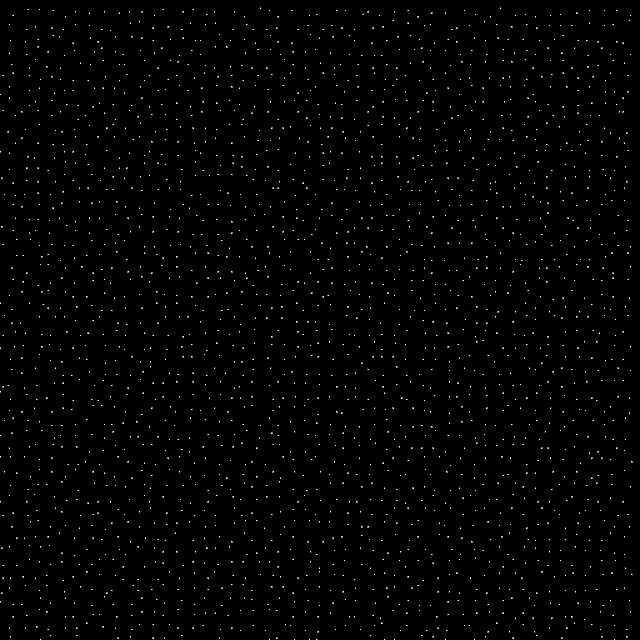
This texture is drawn by a three.js fragment shader. Its source:

```glsl
// Sparse white specks on black, scattered by a jittered grid.
varying vec2 vUv;

const float GRID_COUNT = 50.0;       // specks along each side
const float JITTER = 0.36;           // largest shift, in grid steps
const float SPECK_SIZE = 1.0 / 512.0; // side of a speck, in canvas widths
const float EDGE_SOFTNESS = 0.15;    // edge blur, in speck sizes
const vec3 BACKGROUND = vec3(0.0);
const vec3 SPECK_COLOR = vec3(1.0);

// Two random values from 0 to 1 for a grid node
vec2 hash2(vec2 node) {
  vec3 q = fract(vec3(node.xyx) * vec3(0.1031, 0.1030, 0.0973) + 0.37);
  q += dot(q, q.yzx + 33.33);
  return fract((q.xx + q.yz) * q.zy);
}

// Speck centre near its node, aligned to a lattice of speck-sized squares
vec2 speckCenter(vec2 node) {
  vec2 shift = (hash2(node) * 2.0 - 1.0) * JITTER;
  vec2 position = (node + shift) / GRID_COUNT;
  return (floor(position / SPECK_SIZE) + 0.5) * SPECK_SIZE;
}

// Coverage of a small square with softened edges
float speckMask(vec2 offset) {
  vec2 d = abs(offset) / SPECK_SIZE;
  float reach = max(d.x, d.y);
  return 1.0 - smoothstep(0.5 - EDGE_SOFTNESS, 0.5 + EDGE_SOFTNESS, reach);
}

void main() {
  // The jitter stays within half a step, so the nearest node is enough
  vec2 node = floor(vUv * GRID_COUNT + 0.5);

  // Nodes start on the left and lower edges and stop one step short of the others
  float inside = 1.0 - step(GRID_COUNT - 0.5, max(node.x, node.y));

  float speck = speckMask(vUv - speckCenter(node)) * inside;
  gl_FragColor = vec4(mix(BACKGROUND, SPECK_COLOR, speck), 1.0);
}
```
